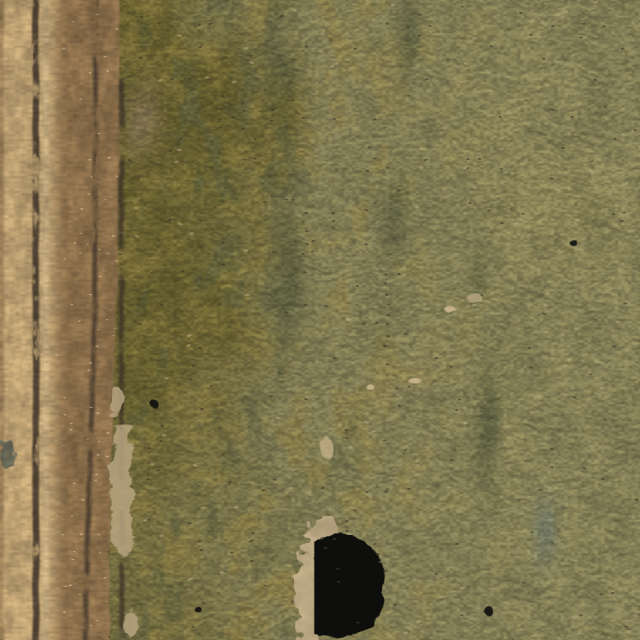
A WebGL 1 fragment shader for this texture:

```glsl
precision highp float;
uniform vec2 u_resolution;

const vec3 OLIVE = vec3(0.405, 0.375, 0.185);
const vec3 SAGE = vec3(0.515, 0.495, 0.335);
const vec3 MOSS = vec3(0.32, 0.34, 0.23);
const vec3 OCHRE = vec3(0.50, 0.44, 0.23);
const vec3 CREAM = vec3(0.77, 0.69, 0.54);
const vec3 TAN = vec3(0.73, 0.62, 0.44);
const vec3 BROWN = vec3(0.54, 0.43, 0.29);
const vec3 GROOVE = vec3(0.23, 0.19, 0.15);
const vec3 SLATE = vec3(0.43, 0.47, 0.41);
const vec3 VOID = vec3(0.055, 0.055, 0.05);
const float MOTTLE = 0.25;
const float GRAIN = 0.24;
const float RELIEF = 0.30;

float hash(vec2 p) {
  vec3 q = fract(vec3(p.xyx) * 0.1031);
  q += dot(q, q.yzx + 33.33);
  return fract((q.x + q.y) * q.z);
}

float noise(vec2 p) {
  vec2 i = floor(p), f = fract(p);
  f = f * f * (3.0 - 2.0 * f);
  return mix(mix(hash(i), hash(i + vec2(1, 0)), f.x),
             mix(hash(i + vec2(0, 1)), hash(i + vec2(1, 1)), f.x), f.y);
}

float fbm(vec2 p) {
  float sum = 0.0, amp = 0.5;
  for (int i = 0; i < 5; i++) {
    sum += amp * noise(p);
    p = mat2(1.6, 1.2, -1.2, 1.6) * p + 7.3;
    amp *= 0.5;
  }
  return sum;
}

float blob(vec2 p, vec2 center, vec2 radius) {
  vec2 d = (p - center) / radius;
  return exp(-dot(d, d));
}

// Solid ellipse with a ragged, antialiased rim
float chip(vec2 p, vec2 center, vec2 radius, float aa) {
  float d = length((p - center) / radius) - 1.0 + 0.8 * (noise(p * 110.0) - 0.5);
  float soft = aa / min(radius.x, radius.y);
  return 1.0 - smoothstep(-soft, soft, d);
}

float line(float x, float center, float halfWidth, float aa) {
  return 1.0 - smoothstep(halfWidth - aa, halfWidth + aa, abs(x - center));
}

// Sparse jittered specks, one candidate per cell
float specks(vec2 p, float cells, float density, float seed) {
  vec2 g = p * cells, id = floor(g);
  vec2 jitter = vec2(hash(id + seed), hash(id + seed + 19.7));
  vec2 d = (fract(g) - 0.25 - 0.5 * jitter) * vec2(1.0, 1.9);
  d.y += d.x * (jitter.x - 0.5);
  return step(1.0 - density, hash(id + seed + 43.1)) * smoothstep(0.25, 0.08, length(d));
}

vec3 wall(vec2 p, float aa) {
  vec2 w = p + 0.035 * (vec2(fbm(p * 18.0), fbm(p * 18.0 + 31.0)) - 0.5);
  float broad = fbm(p * vec2(9.0, 6.0));
  float patches = fbm(w * vec2(30.0, 24.0) + 11.0);
  vec3 c = mix(OLIVE, SAGE, smoothstep(0.25, 0.54, w.x + 0.4 * (broad - 0.5)));
  c = mix(c, SAGE, 0.45 * smoothstep(0.42, 0.15, p.y));
  c = mix(c, OCHRE, 0.55 * smoothstep(0.48, 0.68, patches) * smoothstep(0.95, 0.4, p.x));
  c = mix(c, OLIVE, 0.6 * blob(w, vec2(0.32, 0.62), vec2(0.10, 0.20)));
  c = mix(c, vec3(0.57, 0.54, 0.35), 0.55 * blob(w, vec2(0.86, 0.67), vec2(0.12, 0.09)));

  // Damp vertical streaks
  float damp = blob(w, vec2(0.445, 0.56), vec2(0.022, 0.11));
  damp += 0.7 * blob(w, vec2(0.43, 0.93), vec2(0.02, 0.09));
  damp += 0.7 * blob(w, vec2(0.635, 0.95), vec2(0.015, 0.06));
  damp += 0.8 * blob(w, vec2(0.62, 0.66), vec2(0.025, 0.06));
  damp += 0.9 * blob(w, vec2(0.762, 0.33), vec2(0.018, 0.10));
  damp += 0.6 * blob(w, vec2(0.74, 0.57), vec2(0.014, 0.06));
  damp += 0.6 * smoothstep(0.56, 0.72, fbm(w * vec2(36.0, 17.0) + 53.0)) * smoothstep(0.8, 0.3, p.x);
  c = mix(c, MOSS, clamp(damp * (0.3 + patches), 0.0, 0.75));
  c = mix(c, SLATE, 0.7 * blob(w, vec2(0.855, 0.17), vec2(0.02, 0.05)));
  c = mix(c, vec3(0.50, 0.44, 0.32), 0.85 * blob(w, vec2(0.225, 0.81), vec2(0.03, 0.05)));
  c = mix(c, CREAM, 0.4 * blob(w, vec2(0.91, 0.98), vec2(0.06, 0.02)) * step(0.5, patches));

  // Plaster relief lit from above
  vec2 fine = w * vec2(75.0, 150.0);
  float relief = fbm(fine) - fbm(fine + vec2(0.0, 0.7));
  c *= 1.0 + MOTTLE * (patches - 0.5) + RELIEF * relief;
  c *= 1.0 + GRAIN * (noise(p * vec2(190.0, 300.0)) - 0.5);
  c = mix(c, CREAM, 0.45 * specks(p, 45.0, 0.05, 3.0));
  c = mix(c, GROOVE, 0.6 * specks(p, 62.0, 0.07, 17.0));

  // Flakes and pits
  float flakes = chip(p, vec2(0.705, 0.517), vec2(0.010, 0.004), aa);
  flakes += chip(p, vec2(0.742, 0.535), vec2(0.013, 0.006), aa) * 0.7;
  flakes += chip(p, vec2(0.579, 0.396), vec2(0.007, 0.005), aa);
  flakes += chip(p, vec2(0.648, 0.405), vec2(0.011, 0.005), aa);
  flakes += chip(p, vec2(0.510, 0.297), vec2(0.009, 0.016), aa) * 0.8;
  c = mix(c, CREAM, clamp(flakes, 0.0, 1.0));
  float pits = chip(p, vec2(0.240, 0.368), vec2(0.006), aa) + chip(p, vec2(0.764, 0.045), vec2(0.006), aa);
  pits += chip(p, vec2(0.310, 0.048), vec2(0.005), aa) + chip(p, vec2(0.895, 0.620), vec2(0.006, 0.004), aa);
  return mix(c, VOID, 0.9 * clamp(pits, 0.0, 1.0));
}

vec3 molding(vec2 p, float aa) {
  float wear = fbm(p * vec2(70.0, 35.0));
  float x = p.x + 0.004 * (fbm(p * vec2(15.0, 25.0)) - 0.5);
  vec3 c = mix(TAN, BROWN, smoothstep(0.072, 0.105, x + 0.02 * (wear - 0.5)));
  c = mix(c, BROWN, 0.6 * line(x, 0.0, 0.006, 0.004));
  c = mix(c, CREAM, 0.5 * line(x, 0.071, 0.004, 0.006));
  c = mix(c, GROOVE, 0.85 * line(x, 0.056, 0.005, 0.003) * smoothstep(0.2, 0.45, wear));
  float inner = mix(0.134, 0.149, smoothstep(0.0, 0.6, p.y));
  c = mix(c, GROOVE, 0.75 * line(x, inner, 0.004, 0.004) * smoothstep(0.25, 0.6, wear));
  c = mix(c, CREAM, 0.7 * specks(p, 75.0, 0.12, 5.0) * smoothstep(0.06, 0.1, x));
  c = mix(c, SLATE * 0.8, 0.8 * chip(p, vec2(0.010, 0.291), vec2(0.013, 0.018), aa));
  return c * (1.0 + 0.4 * (wear - 0.5) + 0.16 * (noise(p * vec2(110.0, 260.0)) - 0.5));
}

void main() {
  vec2 p = gl_FragCoord.xy / u_resolution;
  float aa = 1.0 / min(u_resolution.x, u_resolution.y);
  float ragged = fbm(p * vec2(30.0, 45.0) + 5.0) - 0.5;

  // Molding border, broken shadow and exposed plaster
  float border = mix(0.171, 0.187, smoothstep(0.1, 0.75, p.y)) + 0.008 * ragged;
  vec3 c = mix(molding(p, aa), wall(p, aa), smoothstep(-0.003, 0.003, p.x - border));
  float broken = smoothstep(0.42, 0.58, noise(vec2(3.0, p.y * 22.0)));
  c = mix(c, GROOVE, 0.75 * broken * line(p.x, 0.190 + 0.006 * ragged, 0.004, 0.004));
  float bare = blob(p, vec2(0.19, 0.23), vec2(0.020, 0.10)) + blob(p, vec2(0.182, 0.38), vec2(0.012, 0.02));
  bare += blob(p, vec2(0.205, 0.02), vec2(0.014, 0.03));
  c = mix(c, CREAM * 0.93, 0.85 * smoothstep(0.42, 0.55, bare + 1.3 * ragged));

  // Hole with a straight left side and chipped rim
  float rim = chip(p, vec2(0.484, 0.075), vec2(0.021, 0.090), aa);
  rim = max(rim, chip(p, vec2(0.508, 0.172), vec2(0.018, 0.020), aa));
  c = mix(c, CREAM * (0.94 + 0.3 * ragged), rim);
  float d = (length((p - vec2(0.525, 0.082)) / vec2(0.077, 0.081)) - 1.0) * 0.078;
  d += 0.020 * (fbm(p * 38.0) - 0.5);
  d = max(d, 0.491 - p.x);
  vec3 depth = VOID + 0.12 * specks(p, 60.0, 0.12, 29.0);
  gl_FragColor = vec4(mix(c, depth, 1.0 - smoothstep(-aa, aa, d)), 1.0);
}
```
